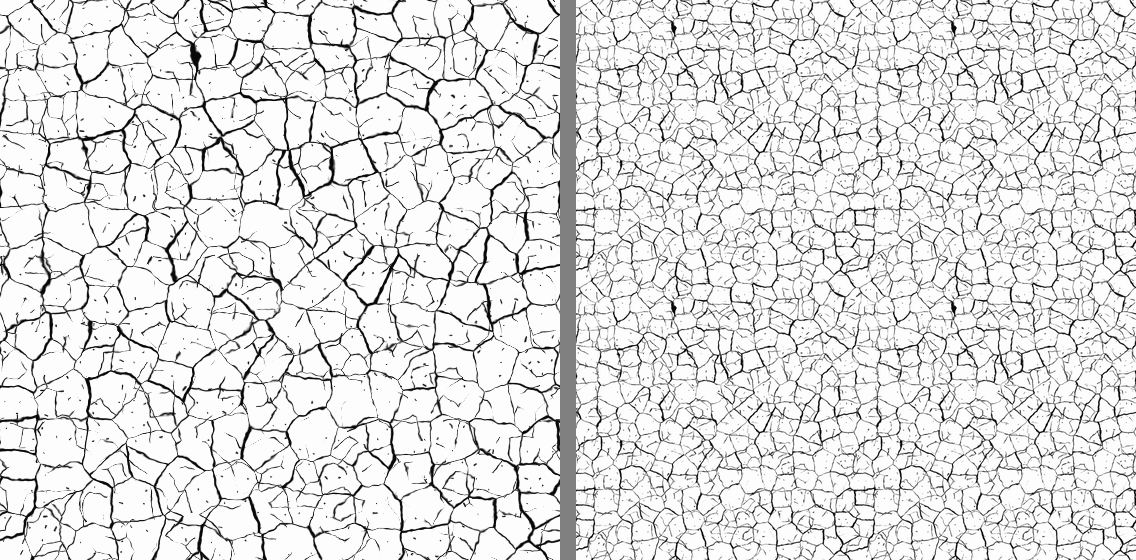
Left, the tile; right, the same tile 2 across and 2 down.
This texture is drawn by a WebGL 1 fragment shader. Its source:

```glsl
precision highp float;
// Seamless dry cracked ground: ragged black cracks, hair cracks and specks on white.

uniform vec2 u_resolution;

#define PLATES vec2(14.0, 16.0)
#define HAIR_CELLS vec2(26.0, 24.0)
#define SPECK_CELLS vec2(44.0)
#define THIN_CRACK 0.0007
#define THICK_CRACK 0.0027
#define HAIR_WIDTH 0.0009
#define HAIR_SHARE 0.55
#define SPECK_SHARE 0.32
#define EDGE_SOFTNESS 0.8
#define PAPER vec3(0.992)
#define INK vec3(0.03)

float hash(vec2 p) {
  return fract(sin(dot(p, vec2(127.1, 311.7))) * 43758.5453);
}

vec2 hash2(vec2 p) {
  return vec2(hash(p), hash(p + vec2(37.3, 17.9)));
}

// Integer cell index wrapped to the tile
vec2 wrap(vec2 cell, vec2 count) {
  return floor(mod(cell + 0.5, count));
}

// Value noise that repeats over the unit square
float noise(vec2 uv, float count, float seed) {
  vec2 p = uv * count;
  vec2 i = floor(p);
  vec2 f = p - i;
  f = f * f * (3.0 - 2.0 * f);
  vec2 n = vec2(count);
  float a = hash(wrap(i, n) + seed);
  float b = hash(wrap(i + vec2(1.0, 0.0), n) + seed);
  float c = hash(wrap(i + vec2(0.0, 1.0), n) + seed);
  float d = hash(wrap(i + vec2(1.0, 1.0), n) + seed);
  return mix(mix(a, b, f.x), mix(c, d, f.x), f.y);
}

vec2 wobble(vec2 uv, float count, float seed) {
  return vec2(noise(uv, count, seed), noise(uv, count, seed + 51.7)) - 0.5;
}

vec2 site(vec2 cell, vec2 count, float seed) {
  return cell + 0.06 + 0.88 * hash2(wrap(cell, count) + seed);
}

// Signed distance to Voronoi borders; every border has its own width.
// Borders whose hash falls below 1 - share are left out.
float cracks(vec2 uv, vec2 count, float seed, vec2 widths, float share) {
  vec2 p = uv * count;
  vec2 base = floor(p);
  vec2 home = base;
  vec2 toHome = vec2(1.0);
  float nearest = 1e3;
  for (int y = -1; y <= 1; y++) {
    for (int x = -1; x <= 1; x++) {
      vec2 cell = base + vec2(float(x), float(y));
      vec2 r = (site(cell, count, seed) - p) / count;
      float d = dot(r, r);
      if (d < nearest) {
        nearest = d;
        home = cell;
        toHome = r;
      }
    }
  }
  float border = 1.0;
  for (int y = -2; y <= 2; y++) {
    for (int x = -2; x <= 2; x++) {
      vec2 cell = home + vec2(float(x), float(y));
      vec2 r = (site(cell, count, seed) - p) / count;
      vec2 gap = r - toHome;
      if (dot(gap, gap) > 1e-7) {
        vec2 normal = normalize(gap);
        float h = hash(wrap(home, count) + wrap(cell, count) + seed + 9.1);
        // Upright borders tend to open wider
        float width = mix(widths.x, widths.y, h * h * (0.65 + 0.5 * abs(normal.x)));
        float hidden = step(h, 1.0 - share) * 0.1;
        border = min(border, dot(0.5 * (toHome + r), normal) - width + hidden);
      }
    }
  }
  return border;
}

// Signed distance to sparse short strokes and dots
float specks(vec2 uv) {
  vec2 p = uv * SPECK_CELLS;
  vec2 id = wrap(floor(p), SPECK_CELLS) + 71.3;
  vec2 r = (fract(p) - 0.3 - 0.4 * hash2(id)) / SPECK_CELLS;
  float angle = 6.2832 * hash(id + 5.7);
  vec2 along = vec2(cos(angle), sin(angle));
  float reach = 0.0035 * pow(hash(id + 8.3), 3.0);
  r -= along * clamp(dot(r, along), -reach, reach);
  float radius = mix(0.0005, 0.0014, hash(id + 2.9));
  return length(r) - radius + step(SPECK_SHARE, hash(id + 13.1)) * 0.1;
}

void main() {
  vec2 uv = gl_FragCoord.xy / u_resolution;

  // Ragged, wandering crack paths
  vec2 fine = 0.004 * wobble(uv, 90.0, 3.1) + 0.0016 * wobble(uv, 200.0, 7.7);
  vec2 bent = uv + 0.013 * wobble(uv, 30.0, 1.3) + fine;

  float ragged = 0.0012 * (noise(uv, 110.0, 21.0) - 0.5);
  float main_cracks = cracks(bent, PLATES, 4.0, vec2(THIN_CRACK, THICK_CRACK), 1.0);

  // Hair cracks fade out away from the main cracks
  float hairs = cracks(bent, HAIR_CELLS, 33.0, vec2(0.4, 1.3) * HAIR_WIDTH, HAIR_SHARE);
  float fade = 0.42 + 5.0 * max(main_cracks, 0.0) - noise(uv, 36.0, 61.0);
  hairs += 0.008 * max(fade, 0.0);

  float d = min(min(main_cracks, hairs) + ragged, specks(uv + fine));
  float soft = EDGE_SOFTNESS / min(u_resolution.x, u_resolution.y);
  float ink = 1.0 - smoothstep(-soft, soft, d);
  gl_FragColor = vec4(mix(PAPER, INK, ink), 1.0);
}
```
